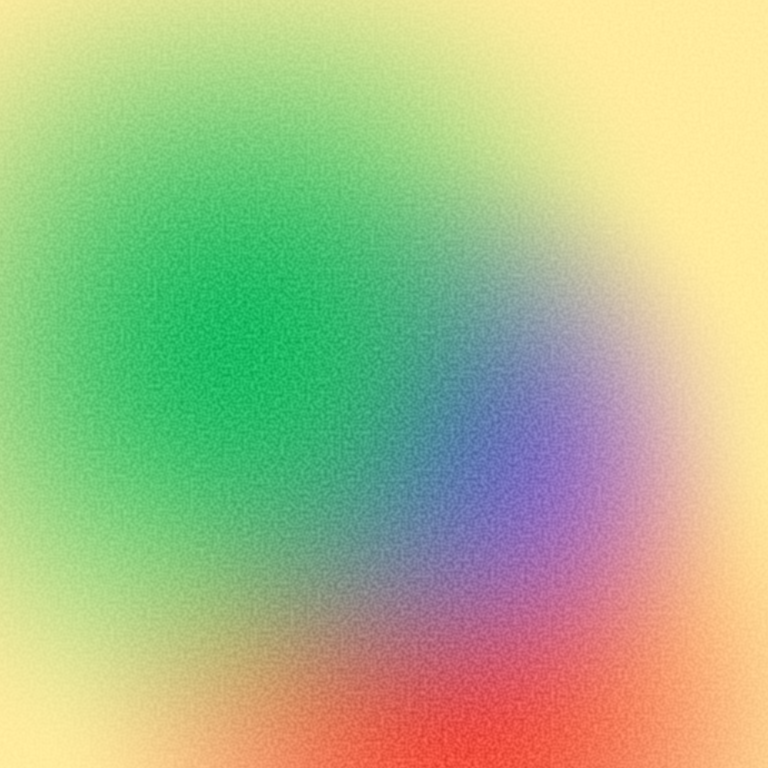
Reproduce this background procedurally as a three.js fragment shader.

```glsl
#define CREAM vec3(1.0, 0.922, 0.62)
#define RED vec3(0.945, 0.30, 0.235)
#define VIOLET vec3(0.575, 0.275, 0.93)
#define GREEN vec3(0.105, 0.735, 0.39)
// Glows: centre x, centre y, radius
#define RED_GLOW vec3(0.605, 0.05, 0.55)
#define VIOLET_GLOW vec3(0.60, 0.415, 0.42)
#define GREEN_GLOW vec3(0.318, 0.552, 0.61)
#define GRAIN_SCALE 230.0
#define GRAIN_AMOUNT 0.11

varying vec2 vUv;

// Pseudo-random gradient of a lattice cell
vec2 cellGradient(vec2 cell) {
  vec3 p = fract(vec3(cell.xyx) * vec3(0.1031, 0.1030, 0.0973));
  p += dot(p, p.yzx + 33.33);
  float angle = 6.28318 * fract((p.x + p.y) * p.z);
  return vec2(cos(angle), sin(angle));
}

float gradientNoise(vec2 p) {
  vec2 cell = floor(p);
  vec2 f = fract(p);
  vec2 u = f * f * f * (f * (f * 6.0 - 15.0) + 10.0);
  vec2 right = vec2(1.0, 0.0);
  vec2 up = vec2(0.0, 1.0);
  float a = dot(cellGradient(cell), f);
  float b = dot(cellGradient(cell + right), f - right);
  float c = dot(cellGradient(cell + up), f - up);
  float d = dot(cellGradient(cell + 1.0), f - 1.0);
  return mix(mix(a, b, u.x), mix(c, d, u.x), u.y);
}

// Soft round falloff: 1 at the centre, 0 at the radius
float glow(vec2 p, vec3 shape) {
  return 1.0 - smoothstep(0.0, shape.z, distance(p, shape.xy));
}

void main() {
  float red = glow(vUv, RED_GLOW);
  float violet = glow(vUv, VIOLET_GLOW);
  float green = glow(vUv, GREEN_GLOW);

  // Layered glows over the pale ground
  vec3 color = mix(CREAM, RED, red);
  color = mix(color, VIOLET, violet);
  color = mix(color, GREEN, green);

  // Fine paper grain, fainter on the bare ground
  float coverage = 1.0 - (1.0 - red) * (1.0 - violet) * (1.0 - green);
  float grain = gradientNoise(vUv * GRAIN_SCALE);
  grain += 0.5 * gradientNoise(vUv.yx * GRAIN_SCALE * 0.63 + 17.3);
  color += grain * GRAIN_AMOUNT * mix(0.2, 1.0, coverage);

  gl_FragColor = vec4(clamp(color, 0.0, 1.0), 1.0);
}
```
